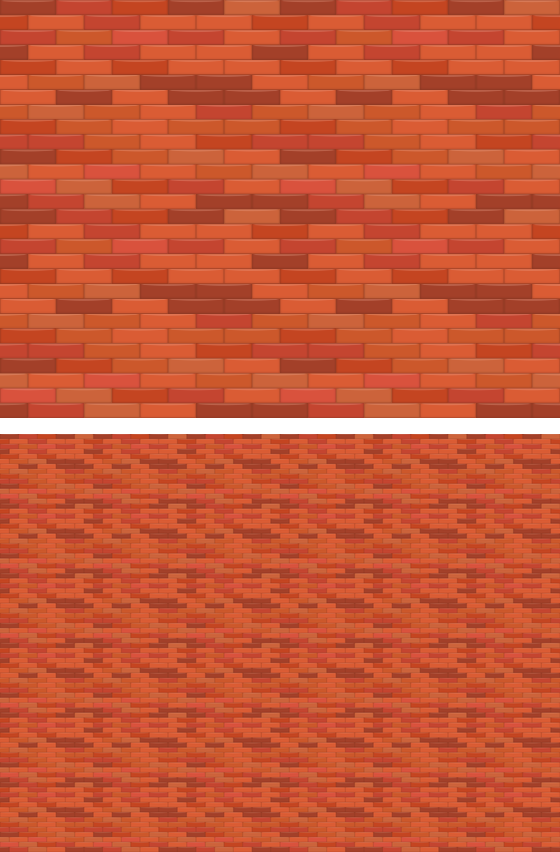
Top, the tile; bottom, the same tile 3 across and 3 down.
A Shadertoy shader for this texture:

```glsl
// Glossy brick wall in running bond: 10 bricks across, 28 rows, colours repeating every 5 by 14 bricks.
// Bricks are ranked by a hash, so every block holds fixed shares of seven clay colours.
// Each brick gets a faint sagging highlight on top, a shaded foot and thin brown joints.

uint hash(uint n) {
    n = n * 747796405u + 2891336453u;
    n = ((n >> ((n >> 28u) + 4u)) ^ n) * 277803737u;
    return (n >> 22u) ^ n;
}

// Position of a brick in the shuffled order of its 70-brick block
int shuffledRank(vec2 cell) {
    vec2 wrapped = mod(cell, vec2(5.0, 14.0));
    uint own = hash(uint(wrapped.x + 5.0 * wrapped.y) + 311u);
    int rank = 0;
    for (uint i = 0u; i < 70u; i++) rank += hash(i + 311u) < own ? 1 : 0;
    return rank;
}

vec3 clayColor(int rank) {
    if (rank < 21) return vec3(0.855, 0.360, 0.205); // orange
    if (rank < 32) return vec3(0.640, 0.250, 0.160); // dark brown
    if (rank < 42) return vec3(0.770, 0.270, 0.190); // crimson
    if (rank < 52) return vec3(0.800, 0.345, 0.170); // burnt orange
    if (rank < 60) return vec3(0.770, 0.270, 0.130); // scarlet
    if (rank < 67) return vec3(0.800, 0.390, 0.230); // tan
    return vec3(0.850, 0.320, 0.240);                // coral
}

void mainImage(out vec4 fragColor, in vec2 fragCoord) {
    // Brick grid, every other row shifted by half a brick
    vec2 p = fragCoord / iResolution.xy * vec2(10.0, 28.0);
    p.x += 0.5 * mod(floor(p.y) + 1.0, 2.0);
    vec2 f = fract(p);
    vec3 color = clayColor(shuffledRank(floor(p)));

    // Distances in row heights
    float aspect = 2.8 * iResolution.x / iResolution.y;
    float pixel = 28.0 / iResolution.y;
    float top = 1.0 - f.y;
    float side = min(f.x, 1.0 - f.x) * aspect;
    float across = 2.0 * f.x - 1.0;

    // Gentle body shading, darker towards the foot and the ends
    color *= 1.0 - 0.06 * smoothstep(0.20, 0.0, f.y);
    color *= 1.0 - 0.05 * smoothstep(0.20, 0.0, side);

    // Highlight between the top edge and a curve that sags mid-brick
    float sag = 0.06 + 0.08 * (1.0 - across * across);
    float shine = 1.0 - smoothstep(sag - 0.5 * pixel, sag + 0.7 * pixel, top);
    shine *= smoothstep(0.02, 0.30, side);
    color = mix(color, vec3(0.93, 0.66, 0.57), 0.32 * shine);

    // Thin joints, fainter between neighbours in a row
    float soft = max(pixel, 0.07);
    float bed = 1.0 - smoothstep(0.0, soft, min(top, f.y));
    float head = 1.0 - smoothstep(0.0, soft, side);
    color = mix(color, vec3(0.54, 0.22, 0.13), max(0.52 * bed, 0.50 * head));

    fragColor = vec4(color, 1.0);
}
```
